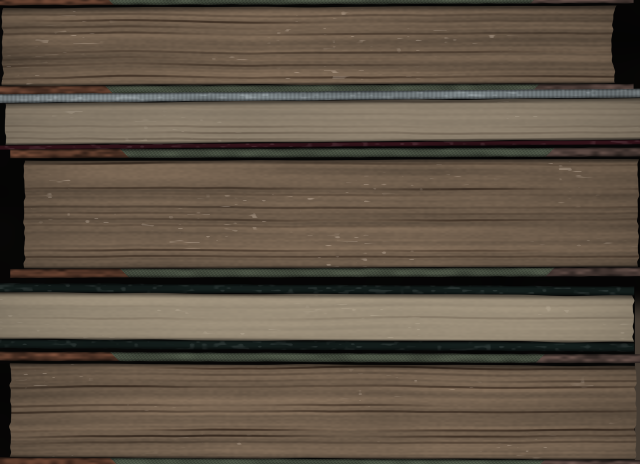
Give the GLSL for this texture, as a Shadertoy shader.

```glsl
// A stack of five old books lying flat, seen from their page edges.
// Each book is a tilted block of streaked paper between two boards;
// stretched value noise gives the sheets, creases, stains and worn boards.

#define OLD_PAPER vec3(0.425, 0.358, 0.292)
#define PALE_PAPER vec3(0.545, 0.495, 0.425)
#define CREAM_PAPER vec3(0.600, 0.550, 0.470)
#define CLOTH vec3(0.235, 0.260, 0.215)
#define LEATHER vec3(0.300, 0.195, 0.145)
#define BLUE_BOARD vec3(0.430, 0.460, 0.470)
#define MAROON_BOARD vec3(0.190, 0.070, 0.095)
#define GREEN_BOARD vec3(0.070, 0.105, 0.098)
#define GAP vec3(0.022, 0.020, 0.018)
#define SHEET_CONTRAST 0.30
#define WAVINESS 0.008

// Page blocks: left, right, top, bottom as canvas fractions, y downwards
const vec4 BLOCKS[5] = vec4[5](
    vec4(0.004, 0.962, 0.015, 0.182), vec4(0.008, 1.020, 0.217, 0.306),
    vec4(0.038, 0.997, 0.345, 0.577), vec4(-0.02, 0.990, 0.634, 0.734),
    vec4(0.016, 0.993, 0.786, 0.988));
const float TILTS[5] = float[5](-0.004, -0.010, -0.003, 0.006, 0.005);

float hash(vec2 p) {
    vec3 h = fract(vec3(p.xyx) * 0.1031);
    h += dot(h, h.yzx + 33.33);
    return fract((h.x + h.y) * h.z);
}

float noise(vec2 p) {
    vec2 i = floor(p), f = fract(p);
    f = f * f * (3.0 - 2.0 * f);
    return mix(mix(hash(i), hash(i + vec2(1, 0)), f.x),
               mix(hash(i + vec2(0, 1)), hash(i + vec2(1, 1)), f.x), f.y);
}

float band(float v, float lo, float hi, float soft) {
    return smoothstep(lo - soft, lo + soft, v) * (1.0 - smoothstep(hi - soft, hi + soft, v));
}

// Wavy sheets with dark creases, pale torn flecks and brown stains
vec3 pageEdges(vec2 q, vec3 paper, float contrast, float seed) {
    vec2 w = q;
    w.y += WAVINESS * (noise(vec2(q.x * 3.5, q.y * 5.0) + seed) - 0.5);
    w.y += 0.25 * WAVINESS * (noise(vec2(q.x * 15.0, q.y * 9.0) + seed) - 0.5);

    float sheets = 0.0, freq = 48.0, amp = 0.5;
    for (int i = 0; i < 3; i++) {
        sheets += amp * (noise(vec2(w.x * 1.6, w.y * freq) + seed) - 0.5);
        freq *= 2.1;
        amp *= 0.9;
    }
    float row = w.y * 75.0, id = floor(row);
    float crease = smoothstep(0.4, 0.95, hash(vec2(id, seed)))
                 * noise(vec2(w.x * 4.0 + id * 7.0, id))
                 * (1.0 - smoothstep(0.05, 0.28, abs(fract(row) - 0.5)));
    float fleck = smoothstep(0.84, 0.96, noise(w * vec2(50.0, 230.0) + seed))
                * smoothstep(0.55, 0.8, noise(w * vec2(6.0, 24.0) + seed));
    float stain = noise(q * vec2(7.0, 10.0) + seed) - 0.5;
    float grain = noise(q * vec2(110.0, 260.0)) - 0.5;

    float shade = 1.0 + contrast * (sheets + 0.2 * stain + 0.2 * grain);
    vec3 col = paper * shade;
    col *= 1.0 - contrast * crease * vec3(1.35, 1.5, 1.6);
    return col + 0.38 * contrast * fleck;
}

// Cloth board with slanted leather at both ends; v runs 0 to 1 down the board
vec3 halfBoundBoard(vec2 p, vec2 q, float v, float left, float soft) {
    float weave = sin(q.x * 850.0 + q.y * 300.0) * sin(q.y * 900.0);
    vec3 cloth = CLOTH * (1.0 + 0.12 * weave + 0.3 * (noise(q * vec2(30, 90)) - 0.5));
    float scuff = noise(q * vec2(60, 170)) * 0.6 + noise(q * vec2(17, 60)) * 0.4;
    vec3 leather = LEATHER * (0.55 + 0.9 * scuff);
    float slant = 0.014 * (v - 0.5), joint = 0.168 + 0.7 * left;
    leather = mix(leather, leather.rrr * vec3(0.90, 0.72, 0.66), step(0.5, p.x));
    return mix(leather, cloth, band(p.x, joint + slant, joint + 0.665 - slant, soft));
}

// Plain board: fine ribs on the pale one, glints of wear on dark ones
vec3 plainBoard(vec2 q, vec3 tint) {
    float glint = smoothstep(0.6, 0.95, noise(q * vec2(75, 190)));
    float ribs = 0.06 * sin(q.x * 700.0) * step(0.3, tint.r);
    return tint * (0.9 + ribs + 0.25 * (noise(q * vec2(9, 70)) - 0.5)) + 0.07 * glint;
}

void mainImage(out vec4 fragColor, in vec2 fragCoord) {
    vec2 p = vec2(fragCoord.x, iResolution.y - fragCoord.y) / iResolution.xy;
    vec2 q = vec2(p.x * iResolution.x / iResolution.y, p.y);
    vec2 soft = 0.7 / iResolution.xy;

    // Dark space behind, with a lit strip at the lower right
    vec3 col = GAP * (0.7 + 0.6 * noise(q * 12.0));
    col = mix(col, vec3(0.27, 0.235, 0.20), band(p.x, 0.992, 1.1, soft.x) * smoothstep(0.62, 0.70, p.y));

    for (int i = 0; i < 5; i++) {
        vec4 b = BLOCKS[i];
        float seed = float(i) * 17.3 + 4.0;
        float y = p.y - TILTS[i] * (p.x - 0.5) * 1.2;
        bool halfBound = i % 2 == 0;

        // Boards above and below the page block
        for (int side = 0; side < 2; side++) {
            float thick = halfBound ? 0.019 : (i == 1 && side == 1 ? 0.010 : 0.019);
            float top = side == 0 ? b.z - thick - (halfBound ? 0.006 : 0.001) : b.w + 0.001;
            float v = (y - top) / thick;
            vec3 tint = i == 3 ? GREEN_BOARD : (side == 0 ? BLUE_BOARD : MAROON_BOARD);
            vec3 board = halfBound ? halfBoundBoard(p, q, v, b.x, soft.x) : plainBoard(q, tint);
            board *= 0.62 + 0.5 * smoothstep(0.0, 0.3, v) * (1.0 - smoothstep(0.6, 1.05, v));
            float ragged = 0.0015 * (noise(vec2(q.x * 40.0, seed)) - 0.5);
            float mask = band(y + ragged, top, top + thick, soft.y)
                       * band(p.x, b.x - 0.022, b.y + 0.028 - (i == 3 ? 0.027 : 0.0), soft.x);
            col = mix(col, board, mask);
        }

        // Page block: ragged sides, shaded under the boards and toward the ends
        vec3 paper = i == 1 ? PALE_PAPER : (i == 3 ? CREAM_PAPER : OLD_PAPER);
        vec3 pages = pageEdges(q, paper, SHEET_CONTRAST * (halfBound ? 1.25 : 0.5), seed);
        pages *= 1.0 - 0.15 * pow(abs(2.0 * p.x - 1.0), 4.0);
        pages *= 0.55 + 0.45 * smoothstep(0.0, 0.012, y - b.z) * smoothstep(0.0, 0.006, b.w - y);
        float fray = 0.004 * (noise(vec2(y * 90.0, seed)) - 0.5);
        float bow = 0.006 * sin(3.14159 * clamp((y - b.z) / (b.w - b.z), 0.0, 1.0));
        float wave = 0.003 * (noise(vec2(q.x * 9.0, seed)) - 0.5);
        float mask = band(y + wave, b.z, b.w, soft.y)
                   * band(p.x + fray, b.x, b.y + (i == 0 ? -bow : 0.0), soft.x);
        col = mix(col, pages, mask);
    }
    fragColor = vec4(clamp(col, 0.0, 1.0), 1.0);
}
```
